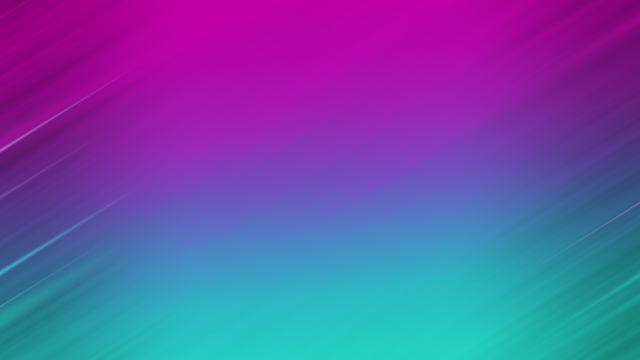
This background is drawn by a WebGL 2 fragment shader. Its source:

```glsl
#version 300 es
precision highp float;

uniform vec2 u_resolution;
out vec4 fragColor;

const vec2 STREAK_DIR = vec2(0.849, 0.528);
const vec3 LILAC = vec3(0.72, 0.48, 0.86);
const vec3 MAGENTA = vec3(0.78, 0.06, 0.68);
const vec3 SKY = vec3(0.30, 0.74, 0.86);
const vec3 AQUA = vec3(0.14, 0.78, 0.70);

vec2 hashGradient(vec2 cell) {
    vec2 h = vec2(dot(cell, vec2(127.1, 311.7)), dot(cell, vec2(269.5, 183.3)));
    return 2.0 * fract(sin(h) * 43758.55) - 1.0;
}

float gradientNoise(vec2 p) {
    vec2 i = floor(p);
    vec2 f = p - i;
    vec2 w = f * f * f * (f * (f * 6.0 - 15.0) + 10.0);
    float a = dot(hashGradient(i), f);
    float b = dot(hashGradient(i + vec2(1, 0)), f - vec2(1, 0));
    float c = dot(hashGradient(i + vec2(0, 1)), f - vec2(0, 1));
    float d = dot(hashGradient(i + vec2(1, 1)), f - vec2(1, 1));
    return mix(mix(a, b, w.x), mix(c, d, w.x), w.y);
}

// Octaves stretched along the first axis
float brushedNoise(vec2 p, float frequency) {
    float sum = 0.0;
    float amplitude = 0.6;
    for (int i = 0; i < 4; i++) {
        sum += amplitude * gradientNoise(p * vec2(1.3, frequency) + float(i) * 17.3);
        frequency *= 2.0;
        amplitude *= 0.65;
    }
    return sum;
}

vec3 verticalPalette(float t) {
    const vec3 stops[7] = vec3[7](
        vec3(0.14, 0.82, 0.76), vec3(0.17, 0.73, 0.77), vec3(0.29, 0.53, 0.77),
        vec3(0.45, 0.30, 0.74), vec3(0.61, 0.14, 0.70), vec3(0.71, 0.03, 0.67),
        vec3(0.75, 0.00, 0.64));
    float s = clamp(t, 0.0, 1.0) * 6.0;
    int i = min(int(s), 5);
    return mix(stops[i], stops[i + 1], s - float(i));
}

// Tapered light line that fades away from its origin
float streak(vec2 p, vec2 origin, vec2 dir, float len, float width) {
    vec2 q = p - origin;
    float along = dot(q, dir) / len;
    float across = dot(q, vec2(-dir.y, dir.x));
    float taper = clamp(1.0 - along, 0.0, 1.0);
    float w = width * (0.4 + 0.6 * taper);
    return exp(-across * across / (w * w)) * taper * smoothstep(-0.2, 0.0, along);
}

void main() {
    vec2 p = gl_FragCoord.xy / u_resolution.y;
    float right = u_resolution.x / u_resolution.y;
    float side = p.x / right - 0.5;
    vec2 brushed = vec2(dot(p, STREAK_DIR), dot(p, vec2(-STREAK_DIR.y, STREAK_DIR.x)));
    float broad = brushedNoise(brushed, 7.0);
    float fine = brushedNoise(brushed + 41.0, 28.0);
    float edge = smoothstep(0.18, 0.52, abs(side));

    // Tilted gradient, smeared along the streaks
    float t = p.y - 0.2 * side + 0.07 * broad + 0.02 * fine;
    vec3 color = verticalPalette(t);

    // Side shading and brushed light
    color *= 1.0 - edge * (0.30 + 0.06 * side);
    color *= 1.0 + (0.07 + 0.20 * edge) * broad + (0.03 + 0.16 * edge) * fine;

    // Left streaks
    vec2 d = STREAK_DIR;
    color *= 1.0 - 0.16 * streak(p, vec2(0.0, 0.54), d, 0.50, 0.030);
    color = mix(color, MAGENTA, 0.45 * streak(p, vec2(0.0, 0.602), d, 0.48, 0.022));
    color = mix(color, LILAC, 0.80 * streak(p, vec2(0.0, 0.581), d, 0.45, 0.0042));
    color = mix(color, LILAC, 0.35 * streak(p, vec2(0.0, 0.451), d, 0.36, 0.004));
    color = mix(color, SKY, 0.80 * streak(p, vec2(0.0, 0.241), d, 0.46, 0.006));
    color = mix(color, SKY, 0.40 * streak(p, vec2(0.0, 0.148), d, 0.38, 0.003));
    color = mix(color, AQUA, 0.45 * streak(p, vec2(0.0, 0.110), d, 0.42, 0.022));
    color = mix(color, MAGENTA, 0.40 * streak(p, vec2(0.0, 0.950), d, 0.16, 0.005));

    // Right streaks
    color = mix(color, MAGENTA, 0.40 * streak(p, vec2(right, 0.95), -d, 0.45, 0.018));
    color = mix(color, LILAC, 0.55 * streak(p, vec2(right, 0.437), -d, 0.42, 0.0028));
    color = mix(color, AQUA, 0.60 * streak(p, vec2(right, 0.236), -d, 0.46, 0.006));
    color = mix(color, AQUA, 0.35 * streak(p, vec2(right, 0.175), -d, 0.35, 0.010));

    fragColor = vec4(clamp(color, 0.0, 1.0), 1.0);
}
```
